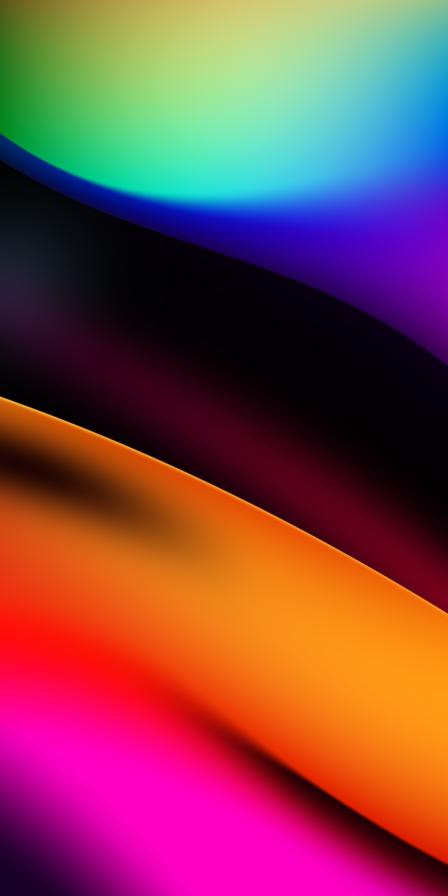
This background is drawn by a Shadertoy shader. Its source:

```glsl
// Cubic coefficients of each boundary: depth below the top edge, in canvas widths
const vec4 GLOW_EDGE = vec4(0.299, 0.72, -0.95, 0.45);
const vec4 BAND_EDGE = vec4(0.357, 0.63, -0.66, 0.49);
const vec4 ORANGE_EDGE = vec4(0.885, 0.352, 0.133, 0.0);
const vec4 FOLD_EDGE = vec4(1.395, 0.15, 0.80, -0.415);

const vec3 TEAL_HAZE = vec3(0.07, 0.12, 0.15);
const vec3 VIOLET_HAZE = vec3(0.05, 0.0, 0.10);
const vec3 PLUM = vec3(0.11, 0.0, 0.09);
const vec3 MAROON = vec3(0.46, 0.0, 0.10);
const vec3 RIM = vec3(1.0, 0.76, 0.25);
const vec3 UMBER = vec3(0.12, 0.02, 0.01);
const vec3 RED = vec3(1.0, 0.03, 0.04);
const vec3 MAGENTA = vec3(1.0, 0.0, 0.76);
const vec3 DEEP_PURPLE = vec3(0.09, 0.0, 0.15);
const vec3 FOLD_SHADE = vec3(0.13, 0.0, 0.02);
const float RIM_WIDTH = 0.006;
const float SHADE_WIDTH = 0.17;

float curve(vec4 k, float x) {
    return k.x + x * (k.y + x * (k.z + x * k.w));
}

float bell(float d) {
    return exp(-d * d);
}

// Smooth gradient through three colours at 0, 0.5 and 1
vec3 arc(vec3 a, vec3 b, vec3 c, float t) {
    return a * (2.0 * t - 1.0) * (t - 1.0) + b * 4.0 * t * (1.0 - t) + c * t * (2.0 * t - 1.0);
}

vec3 glowSheet(float x, float s) {
    vec3 top = arc(vec3(0.36, 0.33, 0.08), vec3(0.82, 0.76, 0.42), vec3(0.55, 0.75, 0.55), x);
    vec3 middle = arc(vec3(0.12, 0.46, 0.10), vec3(0.58, 0.92, 0.65), vec3(0.0, 0.50, 0.88), x);
    vec3 bottom = arc(vec3(0.0, 0.52, 0.10), vec3(0.0, 0.85, 0.92), vec3(0.42, 0.0, 0.75), x);
    return clamp(arc(top, middle, bottom, s), 0.0, 1.0);
}

vec3 blueBand(float x, float s) {
    vec3 top = arc(vec3(0.0, 0.17, 0.40), vec3(0.05, 0.08, 0.80), vec3(0.45, 0.0, 0.78), x);
    vec3 middle = arc(vec3(0.0, 0.12, 0.33), vec3(0.10, 0.0, 0.58), vec3(0.48, 0.0, 0.64), x);
    vec3 bottom = arc(vec3(0.02, 0.06, 0.20), vec3(0.10, 0.0, 0.30), vec3(0.20, 0.0, 0.28), x);
    return clamp(arc(top, middle, bottom, s), 0.0, 1.0);
}

vec3 blackSheet(vec2 p, float s) {
    vec3 warm = mix(PLUM, MAROON, p.x) * bell((s - mix(0.62, 0.95, p.x)) / 0.21);
    vec2 haze = (p - vec2(0.03, 0.61)) / vec2(0.17, 0.15);
    vec3 cool = TEAL_HAZE * exp(-dot(haze, haze));
    return warm + cool + VIOLET_HAZE * p.x * exp(-5.0 * s);
}

vec3 orangeSheet(float x, float s) {
    vec3 top = arc(vec3(0.92, 0.42, 0.02), vec3(0.90, 0.28, 0.0), vec3(0.95, 0.44, 0.03), x);
    vec3 middle = arc(vec3(0.85, 0.32, 0.08), vec3(0.96, 0.53, 0.10), vec3(1.0, 0.58, 0.08), x);
    vec3 bottom = arc(vec3(1.0, 0.10, 0.04), vec3(0.92, 0.13, 0.0), vec3(0.85, 0.08, 0.0), x);
    vec3 color = clamp(arc(top, middle, bottom, s), 0.0, 1.0);
    float shade = bell((s - 0.27) / SHADE_WIDTH) * (1.0 - smoothstep(0.05, 0.62, x));
    return mix(color, UMBER, shade);
}

vec3 magentaSheet(float x, float depth) {
    vec3 color = mix(RED, MAGENTA, smoothstep(0.0, mix(0.28, 0.14, x), depth));
    color = mix(color, DEEP_PURPLE, smoothstep(0.17 + 0.5 * x, 0.55 + 0.6 * x, depth));
    float shade = smoothstep(0.25, 0.7, x) * bell(depth / mix(0.04, 0.11, x));
    return mix(color, FOLD_SHADE, shade);
}

void mainImage(out vec4 fragColor, in vec2 fragCoord) {
    vec2 uv = fragCoord / iResolution.xy;
    vec2 p = vec2(uv.x, 2.0 * (1.0 - uv.y));
    float pixel = 2.0 / iResolution.y;

    float glowEdge = curve(GLOW_EDGE, p.x);
    float bandEdge = curve(BAND_EDGE, p.x);
    float orangeEdge = curve(ORANGE_EDGE, p.x);
    float foldEdge = curve(FOLD_EDGE, p.x);

    // Bright upper sheet melting into the blue band
    float melt = 0.004 + 0.2 * p.x * p.x;
    float bandDepth = clamp((p.y - glowEdge) / (bandEdge - glowEdge), 0.0, 1.0);
    vec3 color = glowSheet(p.x, clamp(p.y / glowEdge, 0.0, 1.0));
    color = mix(color, blueBand(p.x, bandDepth),
                smoothstep(glowEdge - melt, glowEdge + 0.3 * melt, p.y));

    // Dark middle sheet
    float darkDepth = clamp((p.y - bandEdge) / (orangeEdge - bandEdge), 0.0, 1.0);
    color = mix(color, blackSheet(p, darkDepth), smoothstep(-pixel, pixel, p.y - bandEdge));

    // Orange sheet with its lit rim
    float orangeDepth = clamp((p.y - orangeEdge) / (foldEdge - orangeEdge), 0.0, 1.0);
    float rim = bell((p.y - orangeEdge) / RIM_WIDTH) * mix(0.95, 0.55, p.x);
    vec3 orange = mix(orangeSheet(p.x, orangeDepth), RIM, rim);
    color = mix(color, orange, smoothstep(-pixel, pixel, p.y - orangeEdge));

    // Magenta sheet: soft fold on the left, crisp on the right
    float fold = mix(0.08, 0.004, smoothstep(0.2, 0.75, p.x)) + pixel;
    color = mix(color, magentaSheet(p.x, max(p.y - foldEdge, 0.0)),
                smoothstep(-fold, fold, p.y - foldEdge));

    fragColor = vec4(color, 1.0);
}
```
